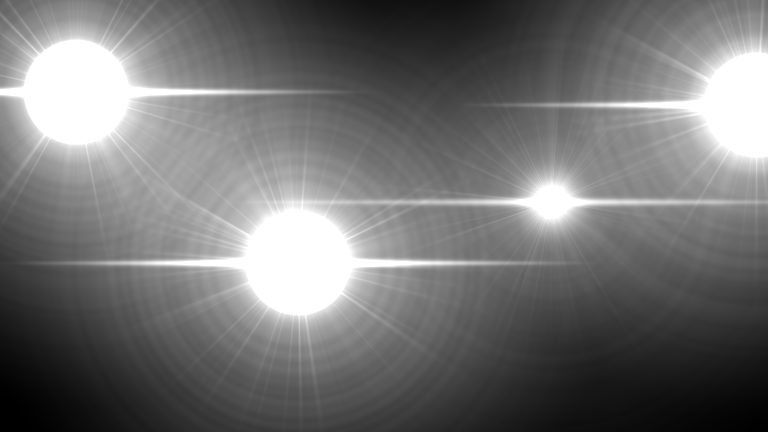
Reproduce this background procedurally as a Shadertoy shader.

```glsl
// Four white stage lights with round cores, soft glows, fine rays and level streaks on black.

vec2 hashGradient(vec2 cell) {
    float h = fract(sin(dot(cell, vec2(127.1, 311.7))) * 43758.5);
    return vec2(cos(6.2832 * h), sin(6.2832 * h));
}

float gradientNoise(vec2 p) {
    vec2 cell = floor(p), f = fract(p);
    vec2 u = f * f * f * (f * (f * 6.0 - 15.0) + 10.0);
    float a = dot(hashGradient(cell), f);
    float b = dot(hashGradient(cell + vec2(1, 0)), f - vec2(1, 0));
    float c = dot(hashGradient(cell + vec2(0, 1)), f - vec2(0, 1));
    float d = dot(hashGradient(cell + vec2(1, 1)), f - vec2(1, 1));
    return mix(mix(a, b, u.x), mix(c, d, u.x), u.y);
}

// Noise sampled around a circle has no seam in angle.
float rays(vec2 offset, float dist, float seed) {
    vec2 dir = offset / max(dist, 0.001);
    float broad = max(gradientNoise(dir * 5.0 + seed), 0.0);
    float fine = max(gradientNoise(dir * 19.0 + seed * 3.7), 0.0);
    return (0.20 * broad + 0.9 * fine * fine) * exp(-dist * 4.0)
        * smoothstep(0.55, 0.15, dist);
}

float streak(vec2 offset, float reach) {
    float along = abs(offset.x) / reach;
    float width = mix(0.009, 0.004, min(along, 1.0));
    float fade = pow(max(1.0 - along, 0.0), 1.4);
    return fade * (exp(-pow(offset.y / width, 2.0))
        + 0.12 * exp(-abs(offset.y) / 0.015));
}

// light: xy = centre, z = core radius, w = strength
float lightAt(vec2 p, vec4 light, float seed) {
    vec2 offset = p - light.xy;
    float dist = length(offset);
    float rim = max(dist - light.z, 0.0);

    float glow = 0.74 * pow(max(1.0 - dist / 0.74, 0.0), 1.5);
    float halo = 0.38 * exp(-rim / 0.035);
    float core = smoothstep(0.012, -0.008, dist - light.z);
    float rings = 0.035 * gradientNoise(vec2(dist * 55.0, seed))
        * smoothstep(0.75, 0.3, dist);

    float sum = glow + halo + rings + rays(offset, dist, seed);
    return sum * light.w + core
        + 0.95 * light.w * streak(offset, mix(0.85, 0.71, light.w));
}

void mainImage(out vec4 fragColor, in vec2 fragCoord) {
    vec2 p = fragCoord / iResolution.y;
    vec4 lights[4] = vec4[4](
        vec4(0.176, 0.787, 0.112, 1.0),
        vec4(0.690, 0.391, 0.112, 1.0),
        vec4(1.752, 0.757, 0.112, 1.0),
        vec4(1.276, 0.532, 0.022, 0.48));

    float brightness = 0.0;
    for (int i = 0; i < 4; i++) {
        brightness += lightAt(p, lights[i], 4.3 + 7.1 * float(i));
    }

    // Wide bloom around the small light
    float bloom = length(p - lights[3].xy);
    brightness += 0.45 * exp(-pow(bloom / 0.055, 2.0)) + 0.15 * exp(-bloom / 0.07);

    fragColor = vec4(vec3(clamp(brightness, 0.0, 1.0)), 1.0);
}
```
